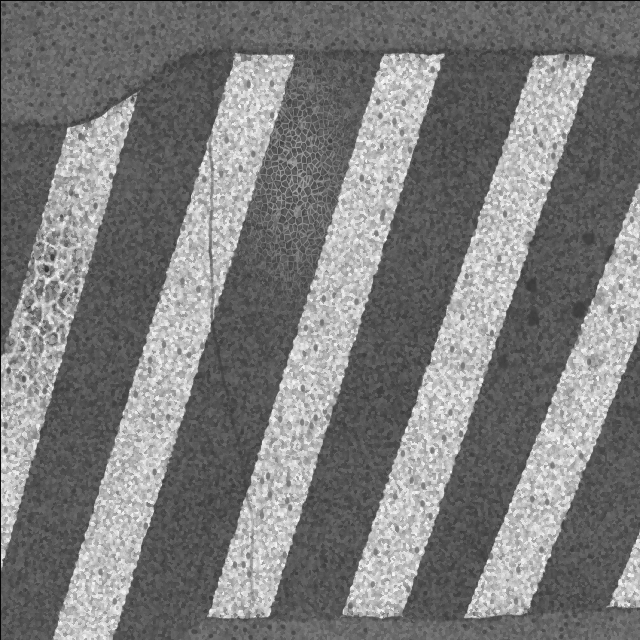
A three.js fragment shader for this texture:

```glsl
// Worn slanted road stripes painted on a dark asphalt patch with a crack.
varying vec2 vUv;

const vec3 PATCH = vec3(0.335);
const vec3 OLD_ROAD = vec3(0.405);
const vec3 PAINT = vec3(0.755);
const vec3 PIT = vec3(0.22);
const float HALF_WIDTH = 0.047;

vec2 hash2(vec2 p) {
  vec3 q = fract(p.xyx * vec3(0.1031, 0.1030, 0.0973));
  q += dot(q, q.yzx + 33.33);
  return fract((q.xx + q.yz) * q.zy);
}

// Cellular noise: nearest distance, second distance, random value of the cell
vec3 cells(vec2 p) {
  vec2 base = floor(p);
  vec3 best = vec3(8.0, 8.0, 0.0);
  for (int j = -1; j <= 1; j++) {
    for (int i = -1; i <= 1; i++) {
      vec2 cell = base + vec2(float(i), float(j));
      float d = length(cell + hash2(cell) - p);
      if (d < best.x) best = vec3(d, best.x, hash2(cell + 71.0).x);
      else best.y = min(best.y, d);
    }
  }
  return best;
}

// Layered sines, roughly -1 to 1
float waves(vec2 p) {
  float sum = 0.0;
  float amp = 0.5;
  for (int i = 0; i < 4; i++) {
    sum += amp * sin(p.x + 1.7 * sin(p.y)) * cos(p.y - 0.6 * p.x);
    p = mat2(1.5, 1.2, -1.2, 1.5) * p + 2.3;
    amp *= 0.6;
  }
  return sum;
}

// Soft elliptical region
float blob(vec2 p, vec2 center, vec2 radius) {
  vec2 d = (p - center) / radius;
  return exp(-dot(d, d));
}

// Scattered round marks; density is the share of cells that hold one
float spots(vec2 p, float density, float radius) {
  vec3 c = cells(p);
  return step(1.0 - density, c.z) * (1.0 - smoothstep(radius * 0.5, radius, c.x));
}

float topEdge(float x) {
  return mix(0.807, 0.922, smoothstep(0.09, 0.34, x))
    - 0.015 * smoothstep(0.9, 1.0, x) + 0.004 * waves(vec2(x * 45.0, 1.0));
}

float bottomEdge(float x) {
  return mix(-0.06, 0.03, smoothstep(0.2, 0.33, x))
    + 0.016 * smoothstep(0.7, 1.0, x) + 0.004 * waves(vec2(x * 50.0, 4.0));
}

// Signed distance to the nearest stripe; the slant grows to the right
float stripes(vec2 p) {
  float d = 1.0;
  for (int k = -1; k <= 5; k++) {
    float i = float(k);
    float jitter = sin(2.2 * i - 0.6);
    float slant = 0.295 + 0.006 * i * i + 0.012 * jitter;
    float center = 0.066 + 0.225 * i - 0.004 * jitter + slant * (p.y - 0.505);
    d = min(d, (abs(p.x - center) - HALF_WIDTH) * inversesqrt(1.0 + slant * slant));
  }
  return d;
}

float crack(vec2 p) {
  float x = 0.331 + 0.066 * (1.0 - smoothstep(0.12, 0.56, p.y))
    + 0.005 * waves(vec2(p.y * 30.0, 2.0));
  float faint = 0.55 + 0.4 * waves(vec2(p.y * 22.0, 5.0));
  return faint * (1.0 - smoothstep(0.001, 0.0035, abs(p.x - x)))
    * (1.0 - smoothstep(0.9, 0.95, p.y)) * smoothstep(0.04, 0.08, p.y);
}

void main() {
  vec2 p = vUv;
  vec3 fine = cells(p * 210.0);
  vec3 coarse = cells(p * vec2(125.0, 95.0) + 9.0);
  float grain = fine.z - 0.5;
  float rough = 0.0045 * (coarse.x - 0.5);
  float top = topEdge(p.x) - p.y + rough;
  float bottom = p.y - bottomEdge(p.x) + rough;

  // Asphalt patch between strips of older, pitted road
  float inPatch = smoothstep(-0.003, 0.003, min(top, bottom));
  vec3 color = mix(OLD_ROAD, PATCH, inPatch);
  color += 0.11 * grain + 0.07 * (0.45 - coarse.x) + 0.025 * waves(p * 9.0);
  color -= 0.06 * exp(-abs(top) * 130.0);
  color = mix(color, PIT, 0.6 * spots(p * 75.0, mix(0.2, 0.07, inPatch), 0.35));

  // Pale flakes left between two stripes
  float flakes = 1.0 - smoothstep(0.05, 0.3, coarse.y - coarse.x);
  color += 0.24 * flakes * blob(p, vec2(0.46, 0.73), vec2(0.08, 0.17));

  // Paint with rough edges, grain, pits and a netted worn area
  float inset = min(top - 0.007, bottom - 0.005);
  float edge = max(stripes(p), -inset) + rough;
  float cover = 1.0 - smoothstep(-0.0015, 0.0015, edge);
  vec3 paint = PAINT + 0.27 * grain + 0.2 * (0.45 - coarse.x) + 0.03 * waves(p * 14.0);
  paint = mix(paint, vec3(0.42), 0.8 * spots(p * vec2(65.0, 42.0), 0.16, 0.3));
  vec3 net = cells(p * vec2(48.0, 34.0) + 0.25 * waves(p * 60.0));
  float wear = blob(p, vec2(0.06, 0.54), vec2(0.09, 0.18));
  paint -= 0.3 * wear * smoothstep(0.05, 0.35, net.y - net.x);
  paint -= 0.2 * (1.0 - smoothstep(0.0, 0.025, inset)) * step(0.55, coarse.z);
  color = mix(color, paint, cover);

  // Oil marks on the right, then the long crack
  float oil = spots(p * vec2(21.0, 17.0) + 0.1 * waves(p * 70.0), 0.4, 0.27)
    * smoothstep(0.25, 0.6, blob(p, vec2(0.87, 0.56), vec2(0.16, 0.2)));
  color = mix(color, PIT, oil * mix(0.75, 0.3, cover));
  color = mix(color, PIT, 0.75 * crack(p));

  // Thin dark border on the left and the top
  color *= smoothstep(0.0005, 0.0025, min(p.x, 1.0 - p.y));
  gl_FragColor = vec4(clamp(color, 0.0, 1.0), 1.0);
}
```
